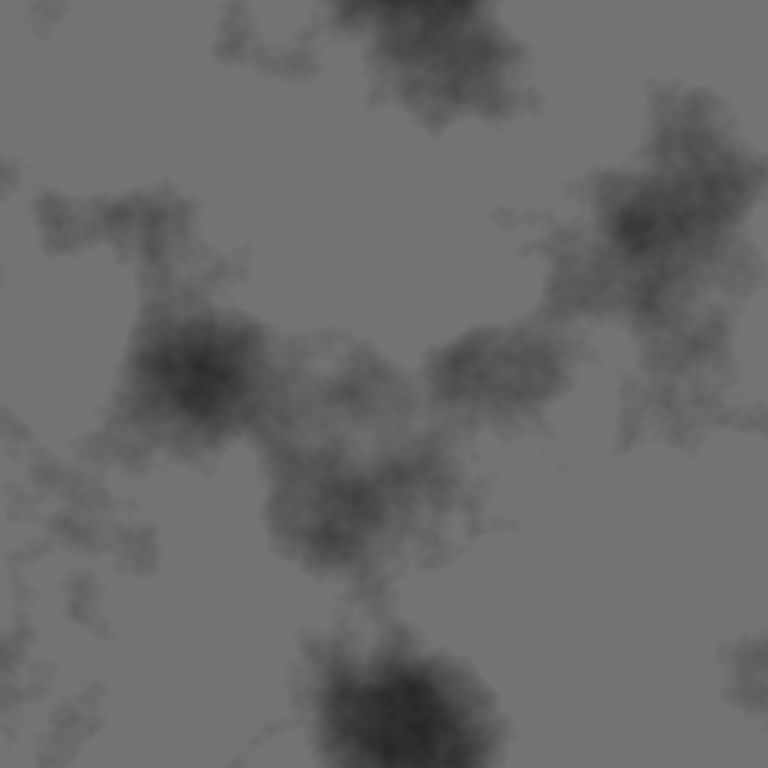
Reproduce this texture procedurally as a Shadertoy shader.

```glsl
// Soft dark smoke clouds drifting over a flat mid-grey ground, tiling at the edges.

// Pseudo-random unit vector for a lattice cell
vec2 cellGradient(ivec2 cell, int seed) {
    uint h = uint(cell.x) * 1597334677u ^ uint(cell.y) * 3812015801u ^ uint(seed) * 2654435769u;
    h = (h ^ (h >> 16)) * 2246822519u;
    h = (h ^ (h >> 13)) * 3266489917u;
    h ^= h >> 16;
    float angle = 6.2831853 * float(h & 65535u) / 65536.0;
    return vec2(cos(angle), sin(angle));
}

// Contribution of one lattice corner, wrapped to the period
float corner(ivec2 cell, ivec2 offset, vec2 local, int period, int seed) {
    ivec2 wrapped = (cell + offset) % period;
    return dot(cellGradient(wrapped, seed), local - vec2(offset));
}

// Periodic gradient noise with quintic blending
float gradientNoise(vec2 p, int period, int seed) {
    ivec2 cell = ivec2(floor(p));
    vec2 f = fract(p);
    vec2 blend = f * f * f * (f * (f * 6.0 - 15.0) + 10.0);
    float low = mix(corner(cell, ivec2(0, 0), f, period, seed),
                    corner(cell, ivec2(1, 0), f, period, seed), blend.x);
    float high = mix(corner(cell, ivec2(0, 1), f, period, seed),
                     corner(cell, ivec2(1, 1), f, period, seed), blend.x);
    return mix(low, high, blend.y);
}

// Octaves from broad clouds down to fine wisps
float cloudField(vec2 uv) {
    float sum = 0.0;
    float amplitude = 1.0;
    int period = 3;
    for (int octave = 0; octave < 6; octave++) {
        sum += amplitude * gradientNoise(uv * float(period), period, octave + 7);
        amplitude *= 0.49;
        period *= 2;
    }
    return sum;
}

void mainImage(out vec4 fragColor, in vec2 fragCoord) {
    vec2 uv = fragCoord / iResolution.xy;

    // Only the upper part of the field becomes smoke; the rest stays flat
    float smoke = max(cloudField(uv) - 0.036, 0.0);
    float grey = max(0.45 - 0.5 * smoke, 0.1);

    fragColor = vec4(vec3(grey), 1.0);
}
```
